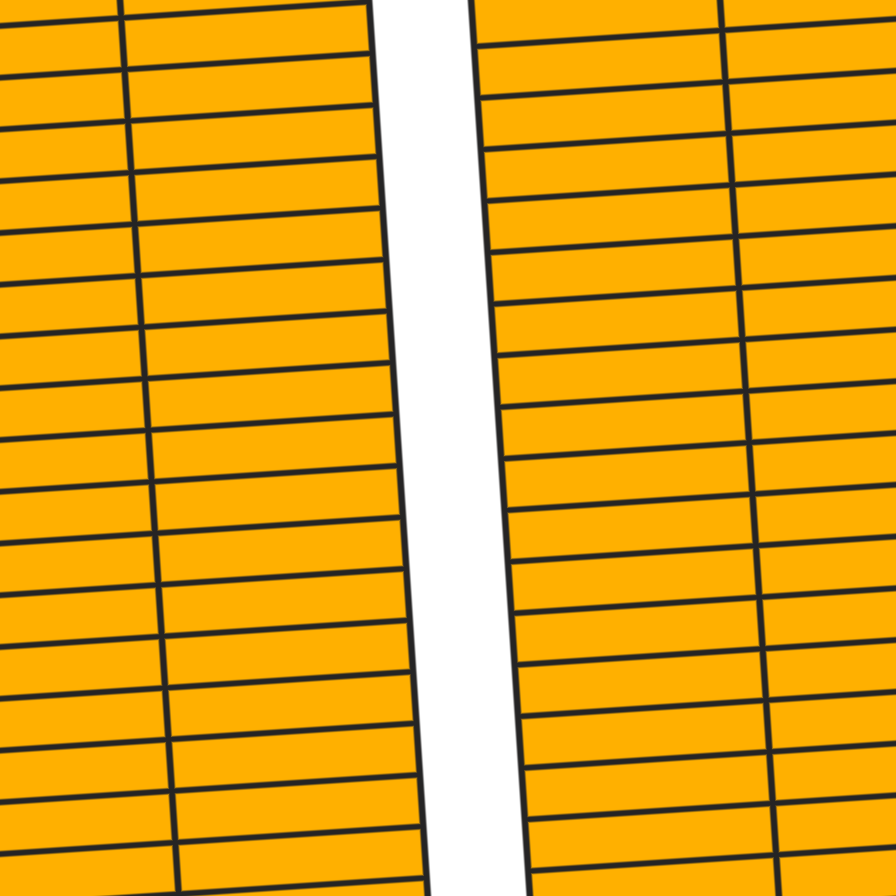
Reproduce this pattern procedurally as a WebGL 1 fragment shader.

```glsl
precision highp float;

uniform vec2 u_resolution;

#define TILT 0.0655
#define CELL_SIZE vec2(0.2773, 0.05764)
#define CELLS_PER_PANEL 2.0
#define GAP_WIDTH 0.1137
#define GRID_OFFSET vec2(0.0016, -0.0160)
#define ROW_LINE 0.0066
#define COLUMN_LINE 0.0074
#define SOFTNESS 0.0016
#define AMBER vec3(1.0, 0.69, 0.0)
#define INK vec3(0.145, 0.14, 0.14)
#define PAPER vec3(1.0)

// Distance to the nearest of evenly spaced lines, one of them at zero
float gridDistance(float x, float spacing) {
  return abs(mod(x + 0.5 * spacing, spacing) - 0.5 * spacing);
}

// Coverage of a region whose signed distance is negative inside
float coverage(float signedDistance, float blur) {
  return 1.0 - smoothstep(-blur, blur, signedDistance);
}

vec2 rotate(vec2 p, float angle) {
  float c = cos(angle);
  float s = sin(angle);
  return vec2(c * p.x + s * p.y, c * p.y - s * p.x);
}

void main() {
  float side = min(u_resolution.x, u_resolution.y);
  vec2 canvas = (gl_FragCoord.xy - 0.5 * u_resolution) / side;
  vec2 p = rotate(canvas, TILT) - GRID_OFFSET;
  float blur = max(SOFTNESS, 0.75 / side);

  // Panels alternate with blank gaps; zero is the middle of a gap
  float panelWidth = CELLS_PER_PANEL * CELL_SIZE.x;
  float gapDistance = gridDistance(p.x, panelWidth + GAP_WIDTH);
  float fromEdge = gapDistance - 0.5 * GAP_WIDTH;
  float panel = coverage(-fromEdge, blur);

  // Row rules stop at the panel edge
  float rowDistance = gridDistance(p.y, CELL_SIZE.y);
  float rows = coverage(rowDistance - 0.5 * ROW_LINE, blur) * panel;

  // Column rules include both outlines of the panel
  float columnDistance = fromEdge < 0.0 ? -fromEdge : gridDistance(fromEdge, CELL_SIZE.x);
  float columns = coverage(columnDistance - 0.5 * COLUMN_LINE, blur);

  vec3 color = mix(PAPER, AMBER, panel);
  color = mix(color, INK, max(rows, columns));
  gl_FragColor = vec4(color, 1.0);
}
```
